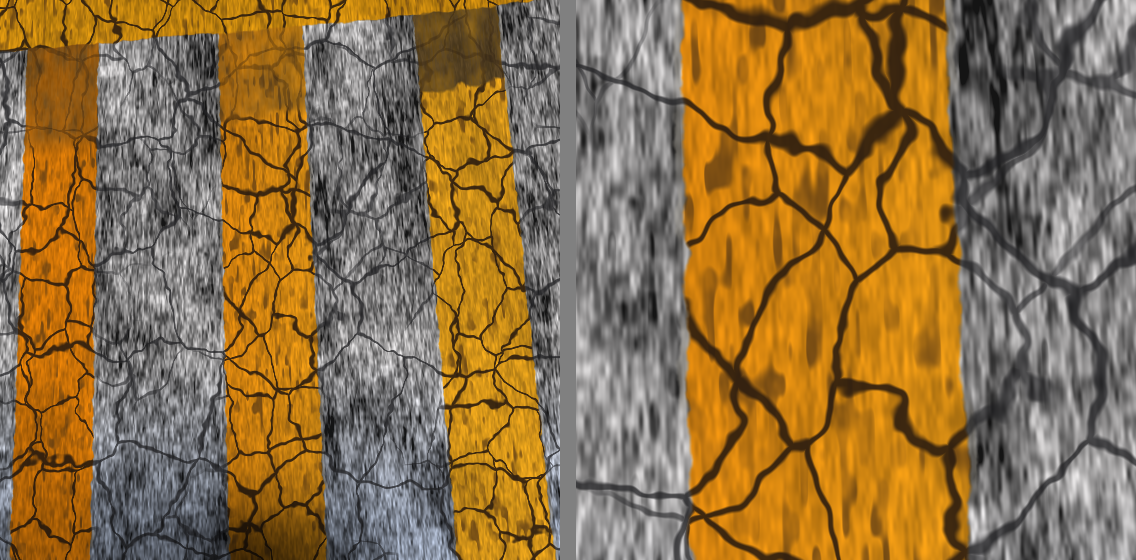
Left, the full canvas; right, a detail of the centre.
A three.js fragment shader for this texture:

```glsl
varying vec2 vUv;

float hash(vec2 p) {
  vec3 q = fract(p.xyx * 0.1031);
  q += dot(q, q.yzx + 33.33);
  return fract((q.x + q.y) * q.z);
}

float noise(vec2 p) {
  vec2 i = floor(p), f = fract(p);
  f = f * f * (3.0 - 2.0 * f);
  return mix(mix(hash(i), hash(i + vec2(1.0, 0.0)), f.x),
             mix(hash(i + vec2(0.0, 1.0)), hash(i + 1.0), f.x), f.y);
}

float fbm(vec2 p) {
  float sum = 0.0, amp = 0.53;
  for (int i = 0; i < 4; i++) {
    sum += amp * noise(p);
    p = p * 2.03 + 17.3;
    amp *= 0.5;
  }
  return sum;
}

vec2 site(vec2 cell) {
  return 0.1 + 0.8 * vec2(hash(cell), hash(cell + 57.0));
}

// Distance to the nearest border between Voronoi cells
float cellBorder(vec2 p) {
  vec2 cell = floor(p), f = fract(p), home = vec2(0.0), nearest = vec2(8.0);
  for (int y = -1; y <= 1; y++)
    for (int x = -1; x <= 1; x++) {
      vec2 o = vec2(x, y), r = o + site(cell + o) - f;
      if (dot(r, r) < dot(nearest, nearest)) { nearest = r; home = o; }
    }
  float border = 8.0;
  for (int y = -2; y <= 2; y++)
    for (int x = -2; x <= 2; x++) {
      vec2 o = home + vec2(x, y), r = o + site(cell + o) - f, d = r - nearest;
      if (dot(d, d) > 0.0001) border = min(border, dot(0.5 * (nearest + r), normalize(d)));
    }
  return border;
}

float crack(vec2 p, float scale, float width) {
  float d = cellBorder(p * scale) / scale;
  return 1.0 - smoothstep(width * 0.3, width, d);
}

void main() {
  vec2 uv = vUv;

  // Stripes spread apart toward the bottom
  vec2 road = vec2((uv.x - 0.038 * uv.y) / (1.0 - 0.145 * uv.y), uv.y);
  float index = floor((road.x - 0.09) / 0.407 + 0.5);
  float offset = road.x - 0.09 - 0.407 * index;
  float halfWidth = mix(0.072, 0.087, min(index, 1.0));
  float ragged = (fbm(uv * vec2(50.0, 60.0)) - 0.5) * 0.009;
  float stripeEdge = abs(offset) - halfWidth + ragged;
  float stripe = 1.0 - smoothstep(-0.0015, 0.002, stripeEdge);

  // Painted band across the top
  float bandEdge = uv.y - 0.908 - 0.082 * uv.x - 0.015 * pow(uv.x, 4.0) + ragged;
  float band = smoothstep(-0.002, 0.002, bandEdge);
  float paint = max(stripe, band);

  // Fine streaks running along the road
  float grain = 0.6 * noise(road * vec2(290.0, 60.0)) + 0.4 * noise(road * vec2(430.0, 130.0) + 9.0);
  float blotch = fbm(road * vec2(13.0, 8.0) + 3.0);
  float pits = smoothstep(0.58, 0.8, noise(road * vec2(160.0, 48.0) + 31.0));
  float wear = fbm(road * vec2(32.0, 20.0) + 71.0);

  // Asphalt, dirtier beside the stripes
  float dirt = exp(-max(stripeEdge, 0.0) * 22.0) * smoothstep(0.3, 0.65, wear);
  float tone = 0.54 + 0.72 * (grain - 0.5) + 0.55 * (blotch - 0.5) - 0.22 * dirt;
  tone -= 0.18 * pits * smoothstep(0.35, 0.65, wear);
  tone += 0.16 * smoothstep(0.62, 0.78, fbm(uv * 24.0 + 40.0));
  vec3 asphalt = max(tone, 0.08) * vec3(1.0, 0.99, 0.99);
  asphalt *= mix(vec3(0.88, 0.95, 1.06), vec3(1.0), smoothstep(0.0, 0.4, uv.y));

  // Paint, orange at the left and yellow at the right
  vec3 gold = mix(vec3(0.82, 0.46, 0.03), vec3(0.84, 0.59, 0.10), smoothstep(0.1, 0.85, uv.x));
  gold = mix(gold, vec3(0.82, 0.56, 0.06), band);
  gold *= 0.96 + 0.42 * (grain - 0.5) + 0.3 * (blotch - 0.5);
  gold = mix(gold, vec3(0.36, 0.23, 0.08), pits * (0.2 + 0.55 * smoothstep(0.4, 0.7, wear)));

  // Worn patch at the head of each stripe
  float patchEdge = 0.745 + 0.05 * index + 0.1 * offset + 0.03 * (wear - 0.5);
  float soft = mix(0.025, 0.004, index * 0.5);
  float worn = smoothstep(-soft, soft, uv.y - patchEdge) * (1.0 - band);
  float fade = 0.5 - 0.55 * index + 0.35 * index * index;
  vec3 stain = vec3(0.27, 0.21, 0.12) * (0.75 + 0.6 * grain);
  gold = mix(gold, stain, worn * clamp(fade + 0.9 * (wear - 0.5) + 0.5 * (grain - 0.5), 0.0, 0.95));

  vec3 color = mix(asphalt, gold, paint);

  // Pale dusty rim outside the paint
  float rim = (1.0 - smoothstep(0.001, 0.004, abs(stripeEdge - 0.003))) * (1.0 - band);
  color = mix(color, vec3(0.70, 0.68, 0.64), rim * 0.45 * smoothstep(0.4, 0.6, wear));

  // Wandering cracks, denser and sharper on the paint
  vec2 warp = vec2(fbm(uv * 15.0), fbm(uv * 15.0 + 50.0)) - 0.5;
  vec2 bent = uv + warp * 0.06;
  float thick = 0.6 + 0.9 * noise(uv * 11.0 + 5.0);
  float broken = smoothstep(0.3, 0.55, noise(uv * 9.0 + 23.0));
  float coarse = crack(bent * vec2(1.1, 1.0) + 2.0, 5.5, 0.0042 * thick);
  float fine = crack(bent * vec2(1.15, 0.9) + 7.0, 9.5, 0.0036 * thick);
  float cracks = max(coarse * mix(0.75, 0.9, paint), fine * mix(0.6 * broken, 0.9, paint));
  cracks *= 1.0 - 0.65 * worn * stripe;
  color = mix(color, mix(vec3(0.13, 0.13, 0.14), vec3(0.17, 0.11, 0.06), paint), cracks);

  // Shadow along the bottom
  float across = (uv.x - 0.47) / 0.2;
  color *= 1.0 - 0.65 * exp(-across * across) * (1.0 - smoothstep(-0.04, 0.2, uv.y));
  color *= 1.0 - 0.2 * (1.0 - smoothstep(0.0, 0.3, uv.y)) * (1.0 - smoothstep(0.2, 0.7, uv.x));

  gl_FragColor = vec4(clamp(color, 0.0, 1.0), 1.0);
}
```
